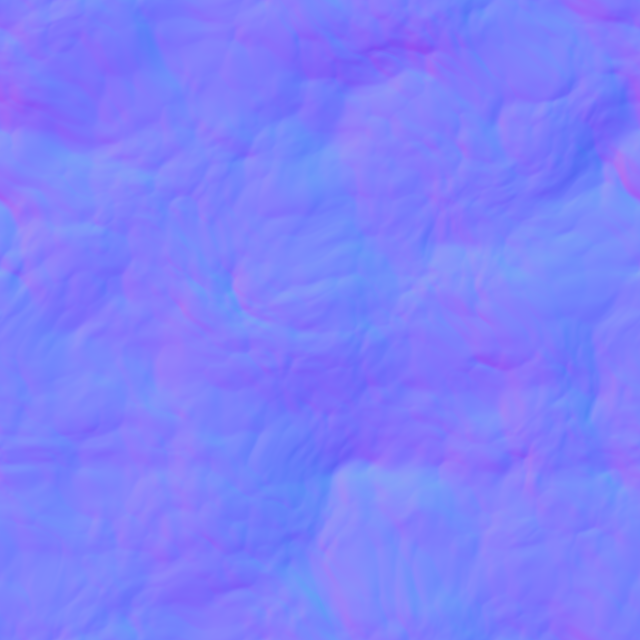
This texture map is drawn by a Shadertoy shader. Its source:

```glsl
// Tileable tangent-space normal map of soft, lumpy rock.

#define LUMP_FREQ 4.0     // largest lumps per canvas side
#define LUMP_SLOPE 0.075  // steepness of the largest lumps
#define LUMP_FALLOFF 0.74 // steepness kept by each finer layer
#define CREASE 13.0       // sharpness of the creases between lumps
#define LEAN 0.2          // stretch of the lumps along the falling diagonal
#define WARP 0.035        // bending of the lump outlines
#define GRAIN_SLOPE 0.045 // steepness of the fine grain
#define SOFTNESS 0.003    // sampling distance of the slope

vec3 hash3(vec2 cell, float seed) {
    vec3 p = fract(vec3(cell.xyx + seed * 7.31) * vec3(0.1031, 0.1030, 0.0973));
    p += dot(p, p.yxz + 33.33);
    return fract((p.xxy + p.yzz) * p.zyx);
}

// Periodic value noise, two channels
vec2 noise2(vec2 p, float freq, float seed) {
    p *= freq;
    vec2 cell = floor(p), f = p - cell;
    f = f * f * f * (f * (f * 6.0 - 15.0) + 10.0);
    vec2 a = hash3(mod(cell, freq), seed).xy;
    vec2 b = hash3(mod(cell + vec2(1, 0), freq), seed).xy;
    vec2 c = hash3(mod(cell + vec2(0, 1), freq), seed).xy;
    vec2 d = hash3(mod(cell + 1.0, freq), seed).xy;
    return mix(mix(a, b, f.x), mix(c, d, f.x), f.y);
}

// Periodic cellular domes, joined by a smooth minimum
float lumps(vec2 p, float freq, float seed) {
    p *= freq;
    vec2 cell = floor(p);
    float sum = 0.0;
    for (int y = -1; y <= 1; y++)
    for (int x = -1; x <= 1; x++) {
        vec2 neighbour = cell + vec2(x, y);
        vec3 rnd = hash3(mod(neighbour, freq), seed);
        vec2 d = neighbour + 0.1 + 0.8 * rnd.xy - p;
        float dist = dot(d, d) + LEAN * d.x * d.y + 0.25 * rnd.z;
        sum += exp(-CREASE * dist);
    }
    float depth = -log(sum) / CREASE;
    return -depth * (0.4 + 0.8 * depth); // flat tops, steeper rims
}

float height(vec2 p) {
    // Irregular outlines
    vec2 q = p + WARP * (noise2(p, 5.0, 1.0) * 2.0 - 1.0);
    q += 0.3 * WARP * (noise2(p, 15.0, 2.0) * 2.0 - 1.0);

    // Lumps on lumps
    float h = 0.0, freq = LUMP_FREQ, slope = LUMP_SLOPE;
    for (int i = 0; i < 4; i++) {
        h += slope / freq * lumps(q, freq, 3.0 + float(i));
        freq *= 2.0;
        slope *= LUMP_FALLOFF;
    }

    // Broad swell and fine grain
    h += 0.08 / 6.0 * noise2(p, 6.0, 8.0).x;
    h += GRAIN_SLOPE / 30.0 * noise2(q, 30.0, 9.0).x;
    h += GRAIN_SLOPE / 64.0 * noise2(q, 64.0, 10.0).x;
    return h;
}

void mainImage(out vec4 fragColor, in vec2 fragCoord) {
    vec2 uv = fragCoord / iResolution.y;

    // Slope by central differences
    vec2 e = vec2(SOFTNESS, 0.0);
    vec2 slope = vec2(height(uv + e.xy) - height(uv - e.xy),
                      height(uv + e.yx) - height(uv - e.yx)) / (2.0 * SOFTNESS);

    // Red rises to the left, green rises upward
    vec3 normal = normalize(vec3(slope.x, -slope.y, 1.0));
    fragColor = vec4(vec3(0.497, 0.499, 0.5) + vec3(0.5, 0.5, 0.49) * normal, 1.0);
}
```
